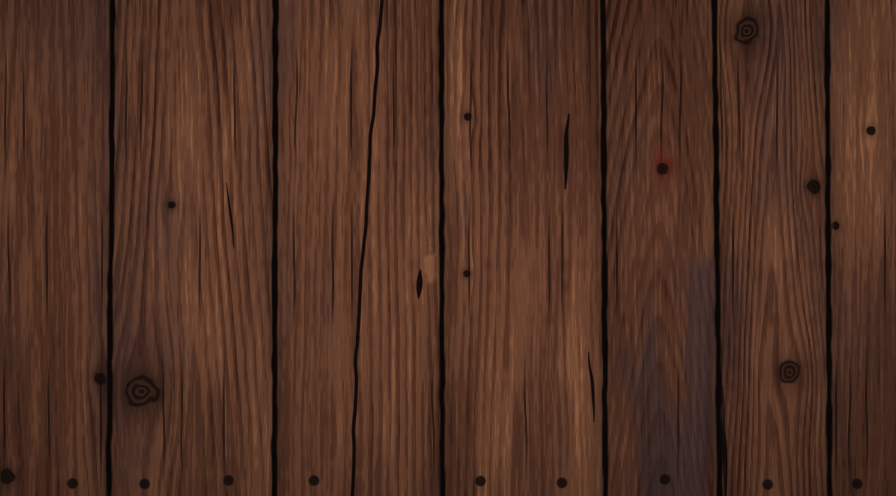
Reproduce this texture procedurally as a WebGL 2 fragment shader.

```glsl
#version 300 es
precision highp float;
uniform vec2 u_resolution;
out vec4 fragColor;

const float ASPECT = 1.803;
const vec3 GAP = vec3(0.07, 0.04, 0.035);
const vec3 DEEP = vec3(0.20, 0.11, 0.08);
const vec3 MID = vec3(0.30, 0.18, 0.13);
const vec3 LIGHT = vec3(0.39, 0.245, 0.175);
const vec3 HONEY = vec3(0.53, 0.35, 0.24);
const vec3 COOL = vec3(0.25, 0.18, 0.18);
const vec3 RED = vec3(0.45, 0.12, 0.10);

// Gaps: position at mid height, lean
const vec2 GAPS[6] = vec2[6](vec2(0.223, 0.009), vec2(0.553, 0.003), vec2(0.889, -0.002),
  vec2(1.216, -0.005), vec2(1.443, -0.011), vec2(1.667, -0.005));
// Planks: rings per unit, ring contrast, arch slope, tone
const vec4 PLANKS[7] = vec4[7](vec4(48, 1.0, 0.04, 0.03), vec4(54, 0.9, 0.05, 0.02),
  vec4(60, 0.8, 0.01, -0.01), vec4(58, 0.9, 0.02, 0.01), vec4(62, 1.1, 0.17, -0.07),
  vec4(76, 0.8, 0.05, 0.03), vec4(72, 0.8, 0.03, 0.04));
// Knots: centre, radius
const vec3 KNOTS[12] = vec3[12](vec3(1.502, 0.937, 0.030), vec3(1.589, 0.249, 0.025),
  vec3(0.286, 0.211, 0.038), vec3(1.333, 0.660, 0.013), vec3(0.202, 0.237, 0.014),
  vec3(0.014, 0.038, 0.016), vec3(1.638, 0.624, 0.014), vec3(1.753, 0.737, 0.010),
  vec3(1.681, 0.545, 0.009), vec3(0.345, 0.587, 0.009), vec3(0.941, 0.765, 0.009),
  vec3(0.939, 0.448, 0.007));
// Splits: two ends, then half widths
const vec4 SPLITS[7] = vec4[7](vec4(0.768, 1.02, 0.718, 0.32), vec4(0.718, 0.32, 0.706, -0.02),
  vec4(1.143, 0.77, 1.137, 0.62), vec4(0.847, 0.455, 0.842, 0.40), vec4(1.185, 0.29, 1.195, 0.15),
  vec4(1.452, 0.22, 1.458, -0.02), vec4(0.455, 0.63, 0.470, 0.50));
const float SPLIT_WIDTH[7] = float[7](0.0042, 0.0042, 0.005, 0.006, 0.003, 0.005, 0.002);
const float NAILS[9] = float[9](0.146, 0.291, 0.460, 0.632, 0.967, 1.131, 1.338, 1.545, 1.725);

float hash(vec2 p) {
  p = fract(p * vec2(123.34, 456.21));
  p += dot(p, p + 45.32);
  return fract(p.x * p.y);
}

float noise(vec2 p) {
  vec2 i = floor(p), f = fract(p);
  f = f * f * (3.0 - 2.0 * f);
  return mix(mix(hash(i), hash(i + vec2(1, 0)), f.x),
             mix(hash(i + vec2(0, 1)), hash(i + vec2(1, 1)), f.x), f.y);
}

float fbm(vec2 p) {
  return 0.55 * noise(p) + 0.3 * noise(p * 2.1 + 7.3) + 0.15 * noise(p * 4.3 + 3.1);
}

// Plank index and signed offset from the nearest gap
vec2 plankAt(vec2 p) {
  vec2 plank = vec2(0.0, 9.0);
  for (int i = 0; i < 6; i++) {
    float d = p.x - GAPS[i].x - GAPS[i].y * (p.y - 0.5);
    plank.x += step(0.0, d);
    if (abs(d) < abs(plank.y)) plank.y = d;
  }
  return plank;
}

// Distance to a segment and position along it
vec2 segment(vec2 p, vec2 a, vec2 b) {
  float h = clamp(dot(p - a, b - a) / dot(b - a, b - a), 0.0, 1.0);
  return vec2(length(p - mix(a, b, h)), h);
}

// Grain lines part around the knots of the same plank
float bendGrain(vec2 p, float plank) {
  float x = p.x;
  for (int i = 0; i < 12; i++) {
    vec2 d = p - KNOTS[i].xy, q = d * vec2(1.0, 0.45) / KNOTS[i].z;
    if (plankAt(KNOTS[i].xy).x == plank) x -= 0.85 * d.x * exp(-dot(q, q) * 0.25);
  }
  return x;
}

// Growth ring line: slow ramp, sharp end
float ringLine(float v) {
  float s = fract(v);
  return smoothstep(0.25, 0.8, s) * (1.0 - smoothstep(0.85, 1.0, s)) * (0.5 + 0.7 * hash(vec2(floor(v), 4.0)));
}

vec3 woodRamp(float t) {
  vec3 c = mix(DEEP, MID, smoothstep(0.1, 0.42, t));
  c = mix(c, LIGHT, smoothstep(0.42, 0.68, t));
  return mix(c, HONEY, smoothstep(0.68, 1.0, t));
}

// Short hairline checks scattered along the grain
float hairline(vec2 p, float px) {
  vec2 g = p * vec2(26.0, 3.2), c = floor(g), f = fract(g);
  float x = 0.5 + 0.5 * (hash(c) - 0.5) + 0.12 * (noise(vec2(c.x, g.y * 3.0)) - 0.5);
  float taper = smoothstep(0.0, 0.4, f.y) * smoothstep(1.0, 0.6, f.y);
  float line = 1.0 - smoothstep(0.0008, 0.0012 + px, abs(f.x - x) / 26.0);
  return line * taper * step(0.68, hash(c + 9.0));
}

void main() {
  vec2 p = gl_FragCoord.xy / u_resolution * vec2(ASPECT, 1.0);
  float px = 1.0 / u_resolution.y;
  vec2 plank = plankAt(p);
  vec4 kind = PLANKS[int(plank.x)];
  vec2 seed = vec2(plank.x * 17.0, plank.x * 5.3);

  // Rings and arches
  float x = bendGrain(p, plank.x) + 0.022 * (fbm(p * vec2(5.0, 2.2) + seed) - 0.5);
  float side = x - (plank.x < 4.0 ? 0.05 + 0.33 * plank.x : 1.33 + 0.225 * (plank.x - 4.0));
  float arch = sqrt(side * side + 0.0006) + kind.z * p.y;
  float v = kind.x * (arch + 0.03 * noise(vec2(x * 9.0, p.y * 0.5) + seed));
  float zone = 0.35 + 0.65 * smoothstep(0.3, 0.6, noise(vec2(x * 8.0, p.y * 0.7) + seed));
  float line = ringLine(v) * kind.y * zone;

  // Fibres and stains
  float fibre = noise(vec2(x * 210.0, p.y * 7.0)) - 0.5;
  float pore = noise(vec2(p.x * 330.0, p.y * 45.0)) - 0.5;
  float stain = fbm(vec2(x * 11.0, p.y * 1.4) + seed) - 0.5;
  float tone = 0.60 + kind.w - 0.42 * line + 0.28 * fibre + 0.20 * pore + 0.65 * stain;
  vec3 col = woodRamp(tone);
  float cool = smoothstep(0.48, 0.75, fbm(p * vec2(9.0, 3.0) + 31.0)) * (plank.x == 4.0 ? 0.75 : 0.3);
  col = mix(col, COOL * (0.65 + 0.6 * tone), cool);
  vec2 chip = (p - vec2(0.866, 0.465)) * vec2(60.0, 24.0);
  col = mix(col, HONEY, 0.7 * smoothstep(1.1, 0.5, length(chip) + noise(p * 90.0) - 0.4));
  vec2 blush = (p - vec2(1.337, 0.67)) * vec2(45.0, 24.0);
  col = mix(col, RED, 0.65 * exp(-dot(blush, blush)) * noise(p * vec2(70.0, 30.0)));

  // Knots
  for (int i = 0; i < 12; i++) {
    vec2 d = p - KNOTS[i].xy;
    float q = length(d) / KNOTS[i].z + 0.35 * (noise(d * 70.0 + float(i)) - 0.5);
    vec3 core = mix(GAP, MID, (0.35 + 0.3 * sin(q * 15.0)) * smoothstep(0.008, 0.03, KNOTS[i].z));
    col *= 1.0 - 0.35 * exp(-q * q * 0.45);
    col = mix(col, core, 0.88 * (1.0 - smoothstep(0.72, 1.1, q)));
  }

  // Splits, checks and nails
  col = mix(col, GAP, 0.65 * hairline(p, px));
  float wobble = 0.006 * (noise(vec2(p.y * 22.0, 2.0)) - 0.5);
  for (int i = 0; i < 7; i++) {
    vec2 s = segment(p + vec2(wobble, 0.0), SPLITS[i].xy, SPLITS[i].zw);
    float w = SPLIT_WIDTH[i] * (i < 2 ? 0.8 : 0.25 + 0.75 * sin(3.14 * s.y));
    col = mix(col, GAP * 0.7, 0.95 * (1.0 - smoothstep(w - px, w + px, s.x)));
  }
  for (int i = 0; i < 9; i++) {
    float d = length(p - vec2(NAILS[i], 0.022 + 0.012 * hash(vec2(float(i), 3.0))));
    col = mix(col, GAP, 0.85 * (1.0 - smoothstep(0.008, 0.011 + px, d)));
  }

  // Gaps with worn pale rims and soft shade
  float edge = abs(plank.y + 0.003 * (noise(vec2(p.y * 30.0, plank.x)) - 0.5));
  col = mix(col, HONEY, 0.3 * exp(-pow((edge - 0.009) / 0.003, 2.0)) * noise(vec2(p.y * 24.0, plank.x)));
  col *= 1.0 - 0.3 * exp(-edge * 75.0);
  col = mix(col, GAP * 0.6, 1.0 - smoothstep(0.0045 - px, 0.0055 + px, edge));

  // Soft light falling off to the corners
  vec2 c = p / vec2(ASPECT, 1.0) - vec2(0.5, 0.55);
  fragColor = vec4(col * (1.06 - 0.5 * dot(c, c)), 1.0);
}
```
